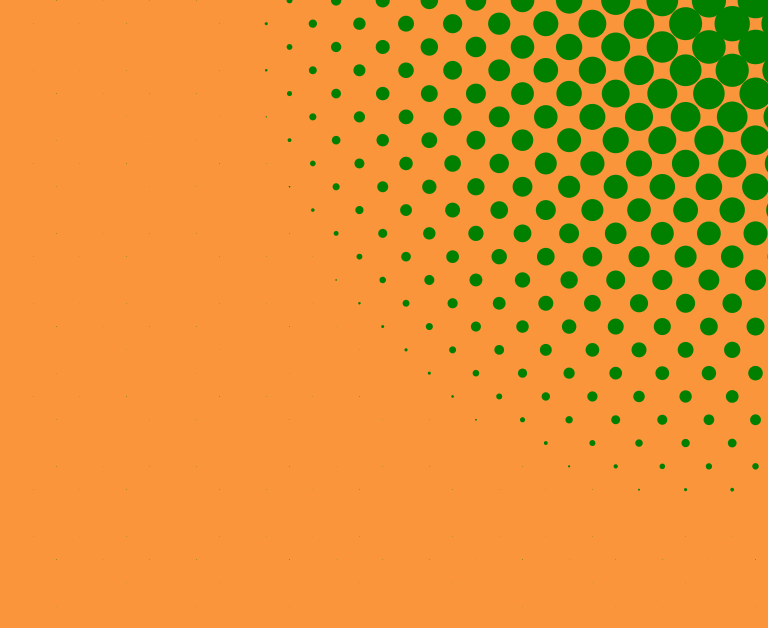
Give the GLSL for this background, as a Shadertoy shader.

```glsl
// Halftone fade: green dots on a flat orange ground, largest near the top right.
// Dots sit on a checkerboard lattice; each radius falls off with the distance
// of the dot's own centre from a focus, and nearby dots are merged by coverage.

// Lengths are in canvas heights, positions are measured from the top right corner.
#define LATTICE_STEP   0.0371
#define LATTICE_ORIGIN vec2(-0.0199, -0.0006)
#define FADE_FOCUS     vec2(-0.0288, -0.0176)
#define FADE_REACH     0.794
#define FADE_POWER     0.71
#define MAX_RADIUS     0.0290
#define GROUND_COLOR   vec3(0.984, 0.584, 0.231)
#define DOT_COLOR      vec3(0.004, 0.502, 0.0)

// Radius of the dot whose centre is given; zero beyond the reach of the fade
float dotRadius(vec2 centre) {
    float fade = 1.0 - distance(centre, FADE_FOCUS) / FADE_REACH;
    return MAX_RADIUS * pow(max(fade, 0.0), FADE_POWER);
}

// Smooth-edged coverage of all dots that can reach the point
float halftone(vec2 point, float pixel) {
    vec2 nearest = round((point - LATTICE_ORIGIN) / LATTICE_STEP);
    float coverage = 0.0;
    for (int row = -1; row <= 1; row++) {
        for (int col = -1; col <= 1; col++) {
            vec2 cell = nearest + vec2(col, row);
            // Only every second lattice point holds a dot
            if (mod(cell.x + cell.y, 2.0) > 0.5) continue;

            vec2 centre = LATTICE_ORIGIN + cell * LATTICE_STEP;
            float radius = dotRadius(centre);
            if (radius <= 0.0) continue;

            float edge = distance(point, centre) - radius;
            coverage = max(coverage, clamp(0.5 - edge / pixel, 0.0, 1.0));
        }
    }
    return coverage;
}

void mainImage(out vec4 fragColor, in vec2 fragCoord) {
    float pixel = 1.0 / iResolution.y;
    vec2 point = (fragCoord - iResolution.xy) * pixel;
    vec3 color = mix(GROUND_COLOR, DOT_COLOR, halftone(point, pixel));
    fragColor = vec4(color, 1.0);
}
```
